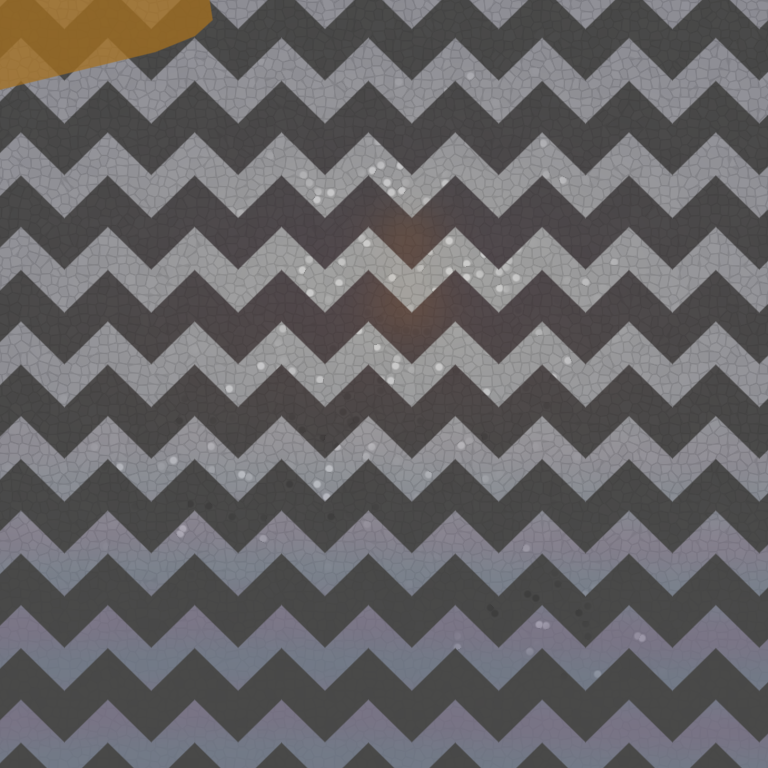
Reproduce this pattern procedurally as a WebGL 2 fragment shader.

```glsl
#version 300 es
precision highp float;

uniform vec2 u_resolution;
out vec4 fragColor;

vec3 hash3(vec2 cell) {
    vec3 q = fract(cell.xyx * vec3(0.1031, 0.1030, 0.0973));
    q += dot(q, q.yxz + 33.33);
    return fract((q.xxy + q.yzz) * q.zyx);
}

// Cellular noise: nearest distance, gap to the second nearest, cell value
vec3 pebbles(vec2 p) {
    vec2 cell = floor(p);
    float nearest = 9.0, second = 9.0, value = 0.0;
    for (int y = -1; y <= 1; y++) {
        for (int x = -1; x <= 1; x++) {
            vec2 id = cell + vec2(x, y);
            vec3 h = hash3(id);
            float d = length(id + 0.15 + 0.7 * h.xy - p);
            if (d < nearest) {
                second = nearest;
                nearest = d;
                value = h.z;
            } else {
                second = min(second, d);
            }
        }
    }
    return vec3(nearest, second - nearest, value);
}

float glow(vec2 offset, vec2 radius) {
    vec2 q = offset / radius;
    return exp(-dot(q, q));
}

// Signed distance to the light chevron bands; p.y runs downward
float chevronDistance(vec2 p) {
    float zigzag = 2.0 * abs(fract((p.x - 0.0273) / 0.1131 + 0.5) - 0.5);
    float row = (p.y - 0.0493 - 0.0555 * zigzag) / 0.1231;
    return (abs(fract(row + 0.2725) - 0.5) - 0.2275) * 0.1231 * 0.707;
}

// Convex corner patch bounded by four straight edges
float patchDistance(vec2 p) {
    float d = (p.y - 0.117 + 0.243 * p.x) * 0.972;
    d = max(d, (p.y - 0.068 + 0.404 * (p.x - 0.202)) * 0.927);
    d = max(d, (p.y - 0.047 + 0.913 * (p.x - 0.254)) * 0.739);
    return max(d, p.x - 0.273 - 0.154 * p.y);
}

void main() {
    vec2 p = gl_FragCoord.xy / u_resolution;
    p.y = 1.0 - p.y;
    float pixel = 1.0 / min(u_resolution.x, u_resolution.y);

    float center = glow(p - vec2(0.53, 0.38), vec2(0.42, 0.24));
    float lower = smoothstep(0.54, 0.88, p.y);

    // Light bands: neutral in the middle, cool at the rim, violet below
    vec3 light = mix(vec3(0.55, 0.55, 0.58), vec3(0.63, 0.63, 0.625), center);
    light = mix(light, vec3(0.46, 0.465, 0.525), lower);
    float sheen = sin(p.y * 52.0 + 0.7 * sin(p.x * 5.0));
    light += vec3(-0.012, 0.012, 0.004) * sheen * smoothstep(0.45, 0.8, p.y);

    // Dark bands: faint plum and warm halos
    vec3 dark = vec3(0.285, 0.285, 0.283);
    dark += vec3(0.025, -0.005, 0.015) * glow(p - vec2(0.52, 0.36), vec2(0.35, 0.17));
    dark += vec3(0.015, 0.0, -0.008) * glow(p - vec2(0.5, 0.47), vec2(0.32, 0.12));

    // Pebbled grain
    vec3 grain = pebbles(p * 78.0);
    float aaCell = 78.0 * pixel;
    float seam = 1.0 - smoothstep(0.03, 0.15 + aaCell, grain.y);
    float relief = 1.0 - 0.8 * lower;
    light += (0.025 * (grain.z - 0.5) - 0.055 * seam) * relief;
    dark += (0.012 * (grain.z - 0.5) - 0.018 * seam) * relief;

    // Clustered glints on light, pits on dark
    float cluster = glow(p - vec2(0.53, 0.36), vec2(0.22, 0.24))
        + 0.55 * glow(p - vec2(0.28, 0.62), vec2(0.2, 0.12))
        + 0.65 * glow(p - vec2(0.72, 0.81), vec2(0.16, 0.08));
    cluster *= 0.75 + 0.25 * sin(p.x * 31.0 + 2.0 * sin(p.y * 23.0));
    float spot = 1.0 - smoothstep(0.34 - aaCell, 0.4 + aaCell, grain.x);
    spot *= smoothstep(0.0, 0.12, grain.z - 1.0 + 0.3 * cluster);
    light += 0.16 * spot;
    dark -= 0.045 * spot * smoothstep(0.25, 0.6, p.y);

    float band = 1.0 - smoothstep(-pixel, pixel, chevronDistance(p));
    vec3 color = mix(dark, light, band);

    // Warm stain
    float stain = glow(p - vec2(0.53, 0.31), vec2(0.05, 0.045))
        + glow(p - vec2(0.53, 0.395), vec2(0.055, 0.05));
    color += vec3(0.065, 0.025, -0.02) * stain * (1.0 - 0.75 * band);

    // Translucent amber corner
    float amber = 1.0 - smoothstep(-pixel, pixel, patchDistance(p));
    color = mix(color, vec3(0.65, 0.44, 0.12), 0.75 * amber);

    fragColor = vec4(color, 1.0);
}
```
